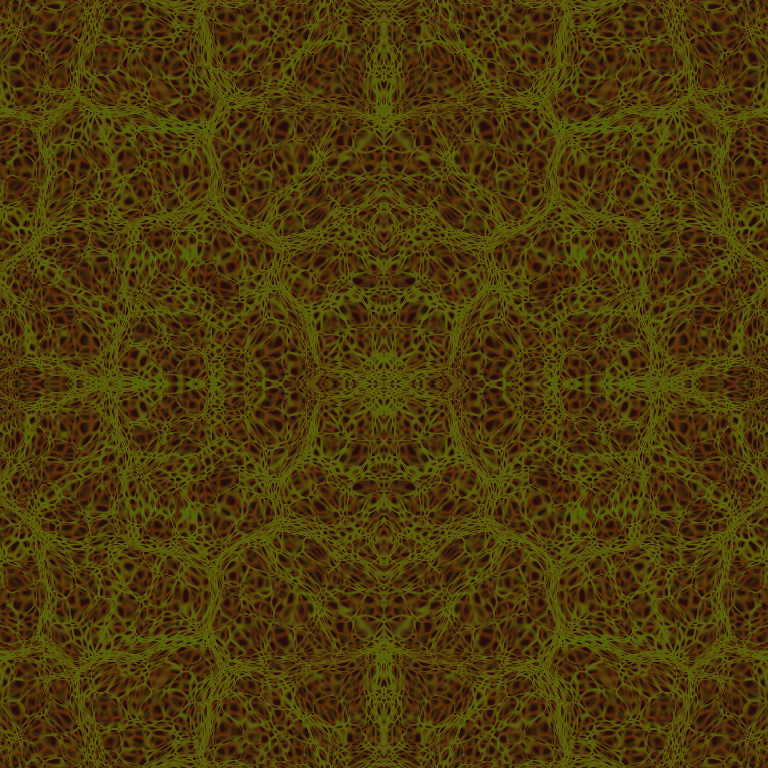
This pattern is drawn by a Shadertoy shader. Its source:

```glsl
vec2 hash2(vec2 c) {
    return fract(sin(vec2(dot(c, vec2(127.1, 311.7)), dot(c, vec2(269.5, 183.3)))) * 43758.5);
}

// Cellular noise: xy = smooth offset to the seeds, z = gap between the nearest two, w = cell id
vec4 cellular(vec2 p, float jitter) {
    vec2 base = floor(p), pull = vec2(0.0);
    float first = 9.0, second = 9.0, id = 0.0, total = 0.0;
    for (int y = -1; y <= 1; y++)
    for (int x = -1; x <= 1; x++) {
        vec2 cell = base + vec2(x, y);
        vec2 h = hash2(cell);
        vec2 d = cell + 0.5 + jitter * (h - 0.5) - p;
        float dist = length(d);
        float weight = exp(-9.0 * dist * dist);
        pull += d * weight;
        total += weight;
        if (dist < first) {
            second = first;
            first = dist;
            id = h.x;
        } else {
            second = min(second, dist);
        }
    }
    return vec4(pull / total, second - first, id);
}

// Sparse hollow enclosed by a thin dense rim
float hollow(float web, vec2 d, float radius) {
    float edge = length(d) - radius;
    float inside = 1.0 - smoothstep(-0.02, 0.0, edge);
    return web * (1.0 - 0.35 * inside) + 0.3 * exp(-edge * edge * 50000.0);
}

// Soft net line that closes up where the mesh is finer than the pixel grid
float netLine(float gap, float width, float footprint) {
    return 1.0 - smoothstep(width, width + max(0.5, 1.6 * footprint), gap);
}

void mainImage(out vec4 fragColor, in vec2 fragCoord) {
    // Mirror in both axes, which also joins opposite edges
    vec2 p = abs(fragCoord / iResolution.xy - 0.5);
    vec2 warped = p + 0.008 * sin(p.yx * vec2(23.0, 19.0) + vec2(1.0, 4.0))
                    + 0.003 * sin(p.yx * vec2(67.0, 73.0) + vec2(2.5, 0.7));

    // Large fans, branches and small loops; each pull widens holes and crowds borders
    vec4 fan = cellular(warped * 8.5 + 3.0, 0.9);
    vec2 mesh = warped + 0.3 * fan.xy / 8.5;
    vec4 branch = cellular(mesh * 18.0 + 7.0, 0.95);
    vec4 loops = cellular(mesh * 42.0, 0.95);
    mesh += 0.2 * branch.xy / 18.0 + 0.32 * loops.xy / 42.0;

    // Density of the web
    float vein = exp(-10.0 * fan.z);
    float spoke = sin(atan(fan.y, fan.x) * 11.0 + 6.3 * fan.w);
    float web = 0.08 + 0.5 * vein + 0.33 * exp(-9.0 * branch.z) + 0.55 * exp(-4.5 * loops.z)
              + 0.12 * spoke * (1.0 - vein) * smoothstep(0.05, 0.3, length(fan.xy));
    web -= 0.2 * smoothstep(0.6, 1.0, loops.w) * (1.0 - vein);

    // Hollows around the centre and on the axes
    web = hollow(web, (p - vec2(0.0, 0.13)) * vec2(1.0, 1.3), 0.042);
    web = hollow(web, (p - vec2(0.09, 0.0)) * vec2(1.3, 0.8), 0.046);
    web = hollow(web, (p - vec2(0.07, 0.37)) * vec2(1.1, 0.9), 0.068);
    web = hollow(web, p - vec2(0.5, 0.0), 0.056);

    // Short bars at every sixth of the height, and a spine on the vertical axis
    float barY = abs(fract(p.y * 6.0 + 0.5) - 0.5) / 6.0;
    float barX = (p.x - 0.285) / 0.06;
    float bar = exp(-barX * barX - barY * 220.0) * (1.0 - smoothstep(0.38, 0.45, p.y));
    float spine = exp(-p.x * 260.0) * smoothstep(0.24, 0.3, p.y) * (1.0 - smoothstep(0.4, 0.46, p.y));
    web = clamp(web + 0.6 * bar + 0.4 * spine, 0.0, 1.0);

    // Rusty net below, olive net above
    float footprint = length(fwidth(mesh)) * 0.7;
    vec4 under = cellular(mesh * 145.0 + 17.0, 0.75);
    vec4 over = cellular(mesh * mat2(0.8, 0.6, -0.6, 0.8) * 122.0, 0.75);
    float rust = netLine(under.z, 0.02, footprint * 145.0) * mix(0.55, 1.0, under.w);
    float olive = netLine(over.z, mix(-0.02, 0.16, web), footprint * 122.0)
                * mix(0.3, 1.0, smoothstep(0.0, 0.7, web));

    vec3 color = mix(vec3(0.14, 0.05, 0.04), vec3(0.4, 0.19, 0.04), rust);
    color = mix(color, mix(vec3(0.37, 0.33, 0.04), vec3(0.355, 0.395, 0.04), web), olive);
    color = mix(color, vec3(0.28, 0.44, 0.04), 0.45 * bar * olive);
    fragColor = vec4(color, 1.0);
}
```
